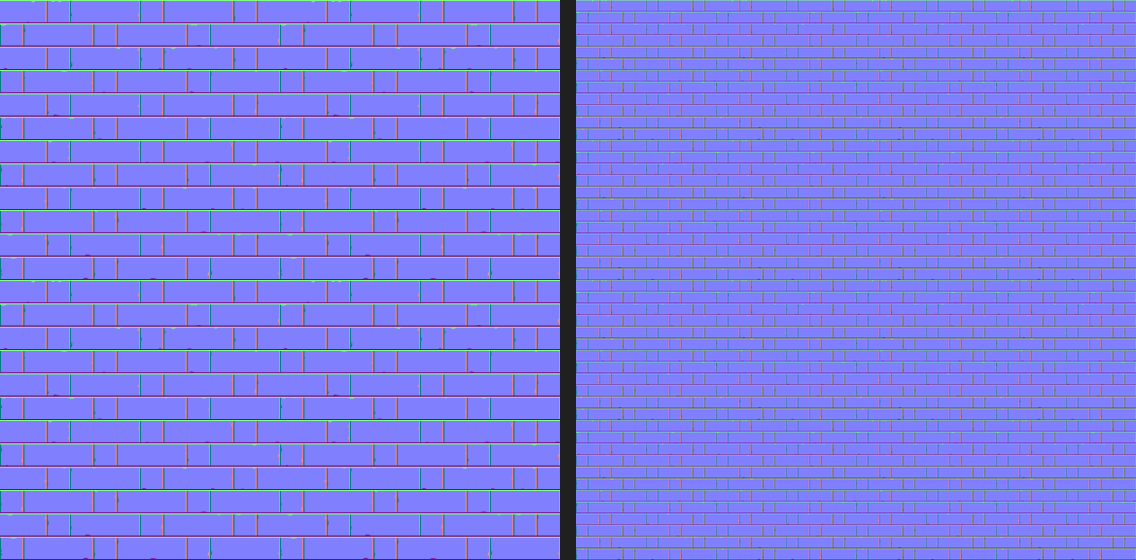
Left, the tile; right, the same tile 2 across and 2 down.
Give the GLSL for this texture map, as a WebGL 2 fragment shader.

```glsl
#version 300 es
precision highp float;

uniform vec2 u_resolution;
out vec4 fragColor;

vec4 hash(vec3 key) {
    float n = dot(key, vec3(12.99, 78.23, 37.72));
    return fract(sin(n + vec4(0.0, 1.7, 3.1, 4.6)) * 4375.85);
}

// Tilt along and out of one brick edge, with worn chips
vec2 edgeTilt(float depth, float along, float span, vec2 brick, float side) {
    if (depth < 0.0019) return vec2(0.0, 1.0);
    vec2 tilt = vec2(0.0);
    for (float k = 0.0; k < 2.0; k++) {
        vec4 h = hash(vec3(brick, side * 2.0 + k));
        vec2 size = mix(vec2(0.003, 0.0027), vec2(0.007, 0.0044), h.zw);
        vec2 q = vec2(along - span * mix(0.1, 0.9, h.y), depth) / size;
        if (h.x < 0.18 && dot(q, q) < 1.0) tilt = vec2(0.5 * q.x, 0.7);
    }
    return tilt;
}

// Surface tilt of alternating long and short bricks
vec2 wallTilt(vec2 p) {
    float row = floor(p.y * 24.0);
    float x = p.x * 6.0 + 0.5 * mod(row, 2.0);
    float u = fract(x);
    float isLong = step(0.25, u);

    // Position inside the brick; wear repeats twice each way
    vec2 size = vec2(mix(0.25, 0.75, isLong) / 6.0, 1.0 / 24.0);
    vec2 local = vec2((u - 0.25 * isLong) / 6.0, p.y - row / 24.0);
    vec2 brick = vec2(mod(floor(x), 3.0) * 2.0 + isLong, mod(row, 12.0));

    vec2 top = edgeTilt(size.y - local.y, local.x, size.x, brick, 0.0);
    vec2 bottom = edgeTilt(local.y, local.x, size.x, brick, 1.0);
    vec2 left = edgeTilt(local.x, local.y, size.y, brick, 2.0);
    vec2 right = edgeTilt(size.x - local.x, local.y, size.y, brick, 3.0);

    // Level joints cover the upright ones
    if (top.y > 0.0) return top;
    if (bottom.y > 0.0) return vec2(bottom.x, -bottom.y);
    if (left.y > 0.0) return vec2(-left.y, left.x);
    return right.yx;
}

void main() {
    // Average a grid of samples for smooth edges
    vec3 color = vec3(0.0);
    for (int i = 0; i < 16; i++) {
        vec2 offset = (vec2(i % 4, i / 4) + 0.5) / 4.0 - 0.5;
        vec2 tilt = wallTilt((gl_FragCoord.xy + offset) / u_resolution);
        color += vec3(0.5 + 0.5 * tilt, 1.0 - 0.5 * min(length(tilt), 1.0));
    }
    fragColor = vec4(color / 16.0, 1.0);
}
```
